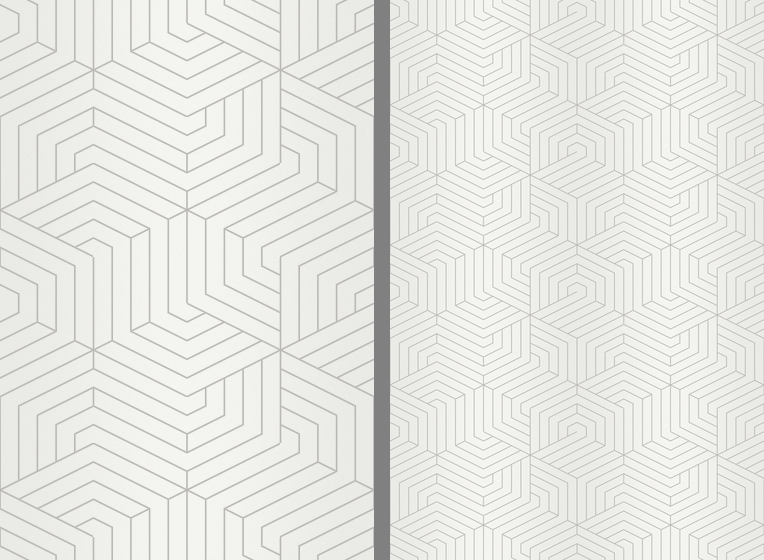
Left, the tile; right, the same tile 2 across and 2 down.
A Shadertoy shader for this pattern:

```glsl
#define UNITS vec2(20.0, 30.0)      // stripe widths across and down the canvas
#define LATTICE 5.0                 // stripes along one triangle side
#define STAR_CELL vec2(10.0, 15.0)  // spacing of the staggered stars
#define OFFSET vec2(0.0, 11.25)
#define LINE_WIDTH 0.085
#define PAPER vec3(0.938, 0.937, 0.925)
#define INK vec3(0.725, 0.722, 0.712)
#define SHEEN 0.020
#define GRAIN 0.010
#define GRAIN_CELLS vec2(342.0, 512.0)

// Stripe direction per triangle: 0 vertical, 1 falling, 2 rising.
// Four columns, each listed upwards over one repeat.
const int STRIPE_AXIS[24] = int[24](
    0, 2, 2, 0, 1, 2,
    1, 1, 1, 0, 0, 1,
    2, 0, 2, 1, 0, 2,
    0, 1, 2, 0, 2, 2);

// Converts axis coordinates to perpendicular distances
const vec3 AXIS_SCALE = vec3(1.0, 0.8944, 0.8944);

float hash(vec2 p) {
    vec3 q = fract(p.xyx * 0.1031);
    q += dot(q, q.yzx + 33.33);
    return fract((q.x + q.y) * q.z);
}

// Coordinates across the vertical, falling and rising lines
vec3 triAxes(vec2 p) {
    return vec3(p.x, p.y + 0.5 * p.x, p.y - 0.5 * p.x);
}

float maxOf(vec3 v) { return max(v.x, max(v.y, v.z)); }
float minOf(vec3 v) { return min(v.x, min(v.y, v.z)); }

int stripeAxis(vec3 tri) {
    return STRIPE_AXIS[int(mod(tri.x, 4.0)) * 6 + int(mod(tri.y + tri.z, 6.0))];
}

// Parallel stripes in each triangle, plus edges shared with its neighbours
float stripeDistance(vec2 p) {
    vec3 g = triAxes(p);
    vec3 tri = floor(g / LATTICE);
    vec3 across = vec3(2.0 * (tri.y - tri.z) - 1.0,
                       2.0 * (tri.x + tri.z) + 1.0,
                       2.0 * (tri.y - tri.x) - 1.0) - tri;
    vec3 fromEdge = abs(g - LATTICE * max(tri, across));
    int ownAxis = stripeAxis(tri);
    float d = 1e3;
    for (int n = 0; n < 3; n++) {
        vec3 neighbour = tri;
        neighbour[n] = across[n];
        bool own = ownAxis == n;
        if (own || stripeAxis(neighbour) == n) {
            float lastLine = own ? LATTICE - 1.0 : 0.0;
            float line = min(floor(fromEdge[n] + 0.5), lastLine);
            d = min(d, abs(fromEdge[n] - line) * AXIS_SCALE[n]);
        }
    }
    return d;
}

// Short mitre strokes on the six arms of each star
float spokeDistance(vec2 p) {
    vec3 a = abs(triAxes(mod(p + 0.5 * STAR_CELL, STAR_CELL) - 0.5 * STAR_CELL));
    vec3 b = abs(triAxes(mod(p, STAR_CELL) - 0.5 * STAR_CELL));
    vec3 star = maxOf(a) < maxOf(b) ? a : b;
    float ring = maxOf(star);
    bool stroke = ring < 3.0 && mod(ring, 2.0) < 1.0;
    return stroke ? minOf(star * AXIS_SCALE) : 1e3;
}

void mainImage(out vec4 fragColor, in vec2 fragCoord) {
    vec2 uv = fragCoord / iResolution.xy;
    vec2 p = uv * UNITS + OFFSET;
    float pixel = UNITS.x / iResolution.x;

    // Paper: soft central sheen and fine grain
    vec3 color = PAPER - SHEEN * cos(6.2831853 * uv.x);
    color += GRAIN * (hash(floor(uv * GRAIN_CELLS)) - 0.5);

    // Ink lines
    float d = min(stripeDistance(p), spokeDistance(p));
    float ink = clamp((0.5 * LINE_WIDTH - d) / pixel + 0.5, 0.0, 1.0);
    fragColor = vec4(mix(color, INK, ink), 1.0);
}
```
